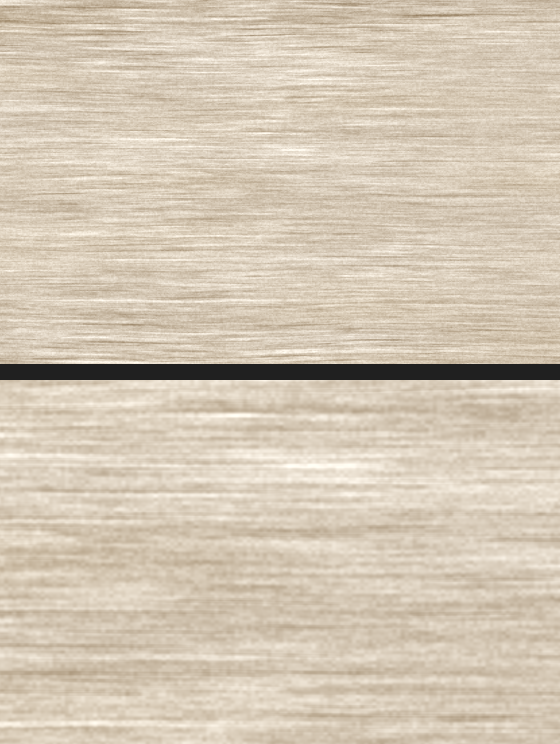
Top, the full canvas; bottom, a detail of the centre.
A Shadertoy shader for this texture:

```glsl
const vec3 BASE_WOOD = vec3(0.848, 0.797, 0.722);
const vec3 TONE_SLOPE = vec3(1.0, 1.11, 1.20);
const vec3 WARM_SHIFT = vec3(0.012, 0.002, -0.024);
const int SLIVER_COUNT = 4;

float hash(vec2 cell) {
    vec3 q = fract(vec3(cell.xyx) * 0.1031);
    q += dot(q, q.yzx + 33.33);
    return fract((q.x + q.y) * q.z);
}

// Smooth value noise, centred on zero
float noise(vec2 p, float seed) {
    vec2 cell = floor(p);
    vec2 f = fract(p);
    f = f * f * (3.0 - 2.0 * f);
    cell += seed * 17.0;
    float low = mix(hash(cell), hash(cell + vec2(1, 0)), f.x);
    float high = mix(hash(cell + vec2(0, 1)), hash(cell + vec2(1, 1)), f.x);
    return mix(low, high, f.y) - 0.5;
}

// One fibre: its own offset and length along x
float fibre(float x, float row, float seed) {
    float offset = hash(vec2(row, seed)) * 40.0;
    float stretch = mix(0.5, 1.7, hash(vec2(row, seed + 5.0)));
    float u = x * stretch + offset;
    float i = floor(u);
    float f = smoothstep(0.0, 1.0, u - i);
    float rowKey = row + seed * 31.0;
    return mix(hash(vec2(i, rowKey)), hash(vec2(i + 1.0, rowKey)), f);
}

// Rows of fibres blended across y, centred on zero
float streaks(vec2 p, vec2 density, float seed) {
    vec2 q = p * density;
    float row = floor(q.y);
    float f = smoothstep(0.0, 1.0, q.y - row);
    return mix(fibre(q.x, row, seed), fibre(q.x, row + 1.0, seed), f) - 0.5;
}

// Sparse crisp dashes, one candidate line in each row
float dashes(vec2 p, vec2 density, float halfWidth, float threshold, float seed) {
    vec2 q = p * density;
    float row = floor(q.y);
    float middle = mix(0.3, 0.7, hash(vec2(row, seed + 9.0)));
    float presence = smoothstep(threshold, threshold + 0.18, fibre(q.x, row, seed));
    float gap = abs(q.y - row - middle) / density.y;
    float width = halfWidth * mix(0.5, 1.0, presence);
    return presence * (1.0 - smoothstep(0.5 * width, 1.5 * width, gap));
}

// Thin tapered dark split lying along the grain
float sliver(vec2 p, vec2 center, vec2 size) {
    vec2 d = (p - center) / size;
    float taper = max(1.0 - d.x * d.x, 0.0);
    return taper * (1.0 - smoothstep(0.2, 1.0, abs(d.y) / (taper + 0.05)));
}

// Coarse ridges are strongest near the upper and lower edges
float ridgeStrength(float y) {
    return 0.85 + 0.45 * smoothstep(0.76, 0.95, y)
                + 0.40 * (1.0 - smoothstep(0.04, 0.16, y));
}

float woodTone(vec2 p, float ridge) {
    float calm = 1.0 - 0.3 * smoothstep(1.1, 1.4, p.x + 0.3 * noise(p * 4.0, 2.0));
    float patchy = 1.0 + 0.5 * noise(p * vec2(2.5, 7.0), 3.0);

    // Broad bands and soft stains
    float tone = 0.048 * streaks(p, vec2(0.9, 11.0), 1.0);
    tone += 0.036 * noise(p * vec2(3.0, 11.0), 4.0);

    // Fibres from coarse to fine
    float fibres = 0.042 * streaks(p, vec2(1.8, 36.0), 2.0) * ridge;
    fibres += 0.068 * streaks(p, vec2(3.2, 95.0), 3.0) * ridge;
    fibres += 0.110 * streaks(p, vec2(8.0, 190.0), 4.0);
    fibres += 0.095 * streaks(p, vec2(22.0, 270.0), 5.0);
    tone += fibres * calm * patchy;

    // Pale dashes and dark pores
    float pale = dashes(p, vec2(3.2, 48.0), 0.0027, 0.62, 6.0);
    pale += 0.8 * dashes(p, vec2(6.0, 83.0), 0.0020, 0.70, 13.0);
    float pores = dashes(p, vec2(3.0, 57.0), 0.0019, 0.62, 7.0);
    pores += 0.8 * dashes(p, vec2(7.0, 97.0), 0.0017, 0.68, 15.0);
    tone += (0.070 * pale - 0.075 * pores) * ridge * calm;

    // Fine grain
    tone += 0.050 * noise(p * vec2(130.0, 240.0), 8.0);
    tone += 0.065 * noise(p * vec2(270.0, 310.0), 12.0);
    return tone;
}

void mainImage(out vec4 fragColor, in vec2 fragCoord) {
    vec2 p = fragCoord / iResolution.y;
    float aspect = iResolution.x / iResolution.y;
    float ridge = ridgeStrength(p.y);

    // Gentle waver of the grain
    vec2 grain = p;
    grain.y += 0.018 * noise(p * vec2(1.8, 2.5), 9.0);
    grain.y += 0.004 * noise(p * vec2(6.0, 12.0), 10.0);

    float tone = woodTone(grain, ridge);

    // Scattered splits
    for (int i = 0; i < SLIVER_COUNT; i++) {
        float id = float(i);
        vec2 center = vec2(hash(vec2(id, 3.0)) * aspect, hash(vec2(id, 8.0)));
        vec2 size = vec2(mix(0.05, 0.12, hash(vec2(id, 14.0))), 0.005);
        tone -= 0.09 * sliver(grain, center, size);
    }

    float warmth = 0.5 * noise(grain * vec2(2.0, 14.0), 11.0) - 3.0 * tone;
    vec3 color = BASE_WOOD + TONE_SLOPE * tone + WARM_SHIFT * warmth;
    fragColor = vec4(clamp(color, 0.0, 1.0), 1.0);
}
```
